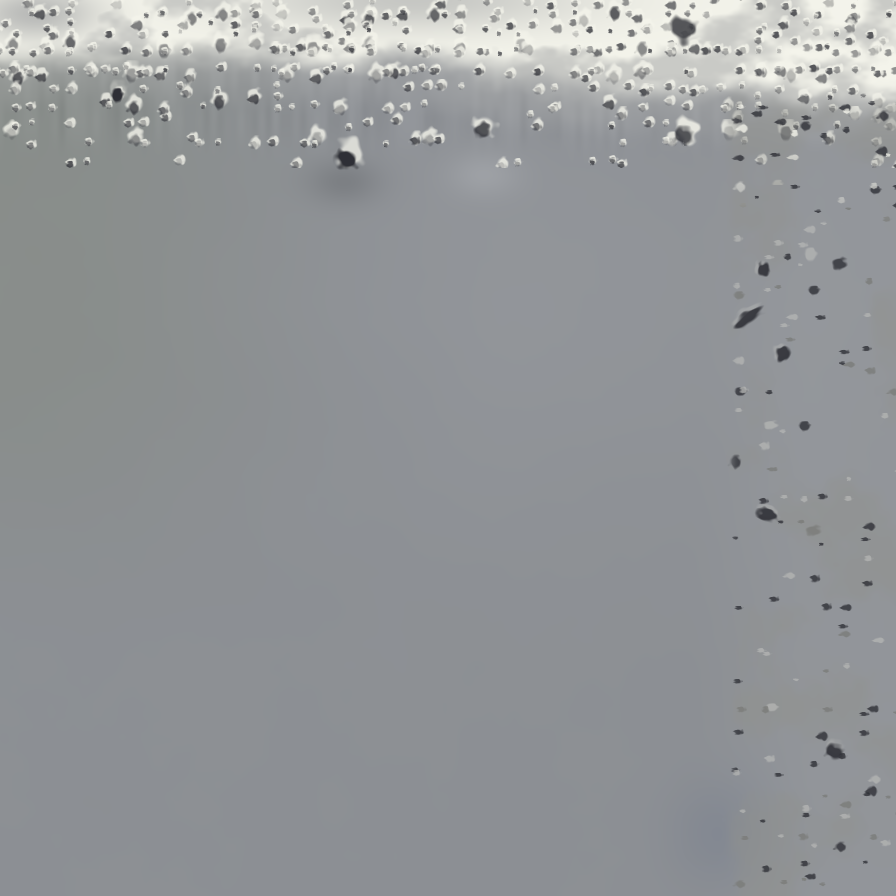
Give the GLSL for this texture, as a Shadertoy shader.

```glsl
// A smooth grey sheet under a bright frosted band, with debris down the right side.
// Soft gradients form the sheet, warped noise forms the frost, and jittered
// hash cells scatter the frosted drops and the flecks.
#define SHEET vec3(0.550, 0.562, 0.580)
#define OLIVE vec3(0.535, 0.553, 0.542)
#define FROST vec3(0.955, 0.955, 0.920)
#define HAZE vec3(0.700, 0.705, 0.700)
#define DARK vec3(0.180, 0.185, 0.210)
#define DROP_CELLS 30.0
#define FLECK_CELLS 26.0
#define DEBRIS_EDGE 0.805
#define BAND_FLOOR 0.812

float hash(vec2 p) {
    vec3 q = fract(vec3(p.xyx) * 0.1031);
    q += dot(q, q.yzx + 33.33);
    return fract((q.x + q.y) * q.z);
}

float noise(vec2 p) {
    vec2 i = floor(p), f = fract(p);
    f = f * f * (3.0 - 2.0 * f);
    return mix(mix(hash(i), hash(i + vec2(1, 0)), f.x),
               mix(hash(i + vec2(0, 1)), hash(i + vec2(1, 1)), f.x), f.y);
}

float fbm(vec2 p) {
    float sum = 0.0, amp = 0.5;
    for (int i = 0; i < 4; i++) {
        sum += amp * noise(p);
        p = p * 2.03 + 7.1;
        amp *= 0.5;
    }
    return sum / 0.9375;
}

float glow(vec2 p, vec2 center, vec2 size) {
    vec2 d = (p - center) / size;
    return exp(-dot(d, d));
}

// Soft disc with a ragged outline; radius in canvas units.
float blob(vec2 d, float r) {
    float ragged = length(d) + r * 0.7 * (noise(d / r * 1.6 + r * 900.0) - 0.5);
    return 1.0 - smoothstep(r * 0.65, r * 1.1 + 0.001, ragged);
}

// Pale cap over a dark lower core.
vec3 frostedDrop(vec3 col, vec2 d, float r, float cap, float core) {
    col = mix(col, FROST, cap * blob(d - vec2(0.1, 0.25) * r, r));
    return mix(col, DARK, core * blob(d + vec2(0.08, 0.25) * r, r * 0.72));
}

vec3 fleck(vec3 col, vec2 d, float r, float tilt, float stretch) {
    float c = cos(tilt), s = sin(tilt);
    d = vec2(c * d.x + s * d.y, c * d.y - s * d.x);
    d.y *= stretch;
    col = mix(col, HAZE, 0.5 * blob(d - vec2(0.0, 0.6) * r, r));
    return mix(col, DARK, 0.9 * blob(d, r));
}

vec3 sheet(vec2 p) {
    float olive = (1.0 - smoothstep(0.0, 0.46, p.x)) * smoothstep(0.25, 0.65, p.y);
    vec3 col = mix(SHEET, OLIVE, olive);
    col += 0.022 * glow(p, vec2(0.62, 0.68), vec2(0.28, 0.25));
    col += 0.022 * smoothstep(0.76, 0.92, p.x);
    col -= vec3(0.040, 0.032, 0.012) * glow(p, vec2(0.81, 0.07), vec2(0.06, 0.06));
    col -= 0.07 * glow(p, vec2(0.385, 0.797), vec2(0.04, 0.025));
    col += 0.05 * glow(p, vec2(0.54, 0.805), vec2(0.04, 0.025));
    return col + 0.006 * (fbm(p * 9.0) - 0.5);
}

vec3 frostBand(vec3 col, vec2 p) {
    // Faint vertical drips below the frost.
    float drip = smoothstep(BAND_FLOOR, 0.88, p.y) * (1.0 - smoothstep(0.78, 0.86, p.x));
    col += drip * 0.055 * (noise(p * vec2(130.0, 14.0)) - 0.5);
    float edge = mix(0.928, 0.882, smoothstep(0.35, 0.95, p.x));
    edge += 0.045 * (fbm(p * vec2(11.0, 16.0)) - 0.5);
    float frost = smoothstep(-0.018, 0.022, p.y - edge);
    float mottle = smoothstep(0.42, 0.72, fbm(p * vec2(15.0, 25.0) + 3.0));
    mottle = max(mottle * 0.65, 0.7 * glow(p, vec2(0.46, 1.0), vec2(0.19, 0.035)));
    mottle = max(mottle, 0.9 * glow(p, vec2(0.04, 0.985), vec2(0.07, 0.03)));
    col = mix(col, HAZE, 0.45 * smoothstep(-0.06, 0.0, p.y - edge));
    return mix(col, mix(FROST, HAZE, mottle), frost);
}

// Layered cells of drops, crowding toward the top.
vec3 scatterDrops(vec3 col, vec2 p) {
    for (int k = 0; k < 3; k++) {
        float layer = float(k), cells = DROP_CELLS + 9.0 * layer;
        vec2 g = p * cells + layer * vec2(0.37, 0.61), id = floor(g);
        float h = hash(id + 41.0 * layer), size = hash(id + 17.3 + layer);
        vec2 jitter = 0.5 + 0.3 * (vec2(hash(id + 5.7), hash(id + 9.2)) - 0.5);
        float height = (id.y + 0.5) / cells;
        float chance = 0.62 * smoothstep(BAND_FLOOR - 0.03, 0.99, height);
        float keep = step(h, chance) * step(BAND_FLOOR, p.y);
        float r = mix(0.14, 0.32, size) / cells;
        float core = keep * mix(0.2, 0.8, hash(id + 23.0));
        col = frostedDrop(col, (g - id - jitter) / cells, r, keep * 0.8, core);
    }
    return col;
}

// Dark, tan and pale flecks along the right side.
vec3 scatterFlecks(vec3 col, vec2 p) {
    float side = smoothstep(DEBRIS_EDGE, DEBRIS_EDGE + 0.02, p.x) * (1.0 - smoothstep(0.88, 0.91, p.y));
    col = mix(col, vec3(0.565, 0.570, 0.555), 0.5 * side * smoothstep(0.45, 0.75, fbm(p * 14.0)));
    for (int k = 0; k < 3; k++) {
        float layer = float(k), cells = FLECK_CELLS + 8.0 * layer;
        vec2 g = p * cells + layer * 0.43, id = floor(g);
        float h = hash(id + 71.0 * layer + 3.0), kind = hash(id + 13.0);
        vec2 d = (g - id - 0.5 - 0.35 * (vec2(hash(id + 2.0), hash(id + 8.0)) - 0.5)) / cells;
        vec3 tint = kind < 0.35 ? DARK : kind < 0.7 ? vec3(0.48, 0.485, 0.475) : HAZE;
        float pale = smoothstep(0.74, 0.86, p.y);
        tint = mix(tint, FROST, pale * step(0.5, kind));
        float r = mix(0.10, 0.22, hash(id + 31.0)) / cells;
        d.y *= mix(1.0, 2.0, hash(id + 6.0));
        col = mix(col, tint, side * step(h, 0.22 + 0.2 * pale) * 0.8 * blob(d, r));
    }
    return col;
}

void mainImage(out vec4 fragColor, in vec2 fragCoord) {
    vec2 p = fragCoord / iResolution.xy;
    vec3 col = scatterFlecks(scatterDrops(frostBand(sheet(p), p), p), p);
    // Largest drops, then largest flecks.
    col = frostedDrop(col, p - vec2(0.389, 0.826), 0.016, 0.75, 1.0);
    col = frostedDrop(col, p - vec2(0.765, 0.851), 0.014, 0.85, 0.8);
    col = frostedDrop(col, p - vec2(0.764, 0.972), 0.020, 0.30, 0.8);
    col = frostedDrop(col, p - vec2(0.540, 0.857), 0.012, 0.80, 0.8);
    col = frostedDrop(col, p - vec2(0.132, 0.896), 0.010, 0.30, 1.0);
    col = fleck(col, p - vec2(0.836, 0.645), 0.018, 0.55, 2.4);
    col = fleck(col, p - vec2(0.875, 0.605), 0.009, 0.90, 1.2);
    col = fleck(col, p - vec2(0.857, 0.425), 0.011, -0.20, 1.5);
    col = fleck(col, p - vec2(0.932, 0.160), 0.010, -0.10, 1.2);
    col = fleck(col, p - vec2(0.853, 0.700), 0.008, 1.20, 1.2);
    fragColor = vec4(clamp(col, 0.0, 1.0), 1.0);
}
```
